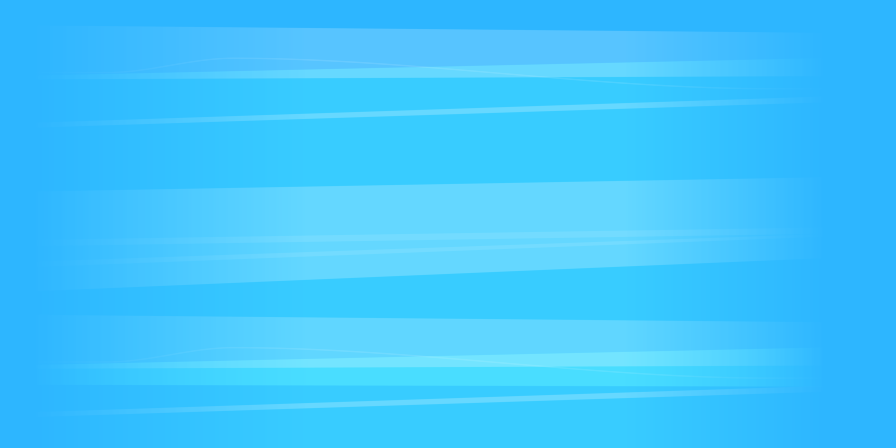
Reproduce this background procedurally as a WebGL 2 fragment shader.

```glsl
#version 300 es
precision highp float;
// Sky-blue background with pale, slightly tilted ribbons that fade out at both sides.

uniform vec2 u_resolution;
out vec4 outColor;

// Colours
const vec3 EDGE_BLUE = vec3(0.176, 0.712, 1.0);
const vec3 CORE_BLUE = vec3(0.220, 0.800, 1.0);
const vec3 CYAN = vec3(0.285, 0.865, 1.0);
const vec3 WHITE = vec3(1.0);

// Horizontal layout, as fractions of the width
const vec2 FADE_IN = vec2(0.035, 0.345);
const vec2 FADE_OUT = vec2(0.695, 0.922);
const vec2 RIBBON_ENDS = vec2(0.052, 0.911);
const float FADE_STEPS = 22.0;

// Ribbon edges: height at the left end, height at the right end
const vec2 GROUP_TOP = vec2(0.943, 0.927);
const vec2 WEDGE_TOP = vec2(0.832, 0.870);
const vec2 WEDGE_BOTTOM = vec2(0.823, 0.830);
const vec2 CYAN_BOTTOM = vec2(0.787, 0.783);
const vec2 THIN_TOP = vec2(0.727, 0.784);
const vec2 THIN_BOTTOM = vec2(0.716, 0.771);
const float GROUP_DROP = 0.646;
const vec2 MIDDLE_TOP = vec2(0.573, 0.604);
const vec2 MIDDLE_BOTTOM = vec2(0.351, 0.423);
const vec2 STREAK_A_TOP = vec2(0.465, 0.492);
const vec2 STREAK_A_BOTTOM = vec2(0.451, 0.478);
const vec2 STREAK_B_TOP = vec2(0.417, 0.477);
const vec2 STREAK_B_BOTTOM = vec2(0.405, 0.471);

// Opacities
const float BAND_ALPHA = 0.20;
const float WEDGE_ALPHA = 0.23;
const float STREAK_ALPHA = 0.10;
const float HAIRLINE_ALPHA = 0.10;

// Coverage below a straight edge running between the ribbon ends
float below(vec2 p, vec2 edge, float aa) {
    float t = (p.x - RIBBON_ENDS.x) / (RIBBON_ENDS.y - RIBBON_ENDS.x);
    return smoothstep(-aa, aa, mix(edge.x, edge.y, t) - p.y);
}

float ribbon(vec2 p, vec2 top, vec2 bottom, float aa) {
    return below(p, top, aa) * (1.0 - below(p, bottom, aa));
}

// Side fade, softly stepped into vertical stripes
float sideFade(float x) {
    float f = clamp((x - FADE_IN.x) / (FADE_IN.y - FADE_IN.x), 0.0, 1.0);
    f *= clamp((FADE_OUT.y - x) / (FADE_OUT.y - FADE_OUT.x), 0.0, 1.0);
    float s = f * FADE_STEPS;
    float stepped = (floor(s) + smoothstep(0.3, 0.7, fract(s))) / FADE_STEPS;
    return mix(f, stepped, 0.6);
}

// Thin curve sinking from left to right across a group
float hairline(vec2 p, float aa) {
    float y = mix(0.870, 0.802, smoothstep(0.26, 0.86, p.x));
    y -= 0.032 * (1.0 - smoothstep(0.12, 0.26, p.x));
    return 1.0 - smoothstep(0.0005, 0.0005 + 1.5 * aa, abs(p.y - y));
}

void main() {
    vec2 p = gl_FragCoord.xy / u_resolution;
    float aa = 0.7 / u_resolution.y;
    float fade = sideFade(p.x);

    // Base: bright core under the upper wedge, plain blue above it
    vec3 color = mix(EDGE_BLUE, CORE_BLUE, fade * below(p, WEDGE_TOP, aa));

    // Cyan strip under the lower wedge
    vec2 lower = p + vec2(0.0, GROUP_DROP);
    color = mix(color, CYAN, fade * ribbon(lower, WEDGE_TOP, CYAN_BOTTOM, aa));

    // Upper and lower groups share one shape
    for (int i = 0; i < 2; i++) {
        vec2 q = p + vec2(0.0, GROUP_DROP * float(i));
        float band = ribbon(q, GROUP_TOP, WEDGE_TOP, aa);
        float wedge = ribbon(q, WEDGE_TOP, WEDGE_BOTTOM, aa);
        float thin = ribbon(q, THIN_TOP, THIN_BOTTOM, aa);
        color = mix(color, WHITE, fade * BAND_ALPHA * band);
        color = mix(color, WHITE, fade * WEDGE_ALPHA * max(wedge, thin));
        color = mix(color, WHITE, fade * HAIRLINE_ALPHA * hairline(q, aa));
    }

    // Broad middle band with two streaks
    float middle = ribbon(p, MIDDLE_TOP, MIDDLE_BOTTOM, aa);
    float streaks = max(ribbon(p, STREAK_A_TOP, STREAK_A_BOTTOM, aa),
                        ribbon(p, STREAK_B_TOP, STREAK_B_BOTTOM, aa));
    color = mix(color, WHITE, fade * BAND_ALPHA * 1.1 * middle);
    color = mix(color, WHITE, fade * STREAK_ALPHA * streaks);

    outColor = vec4(color, 1.0);
}
```
